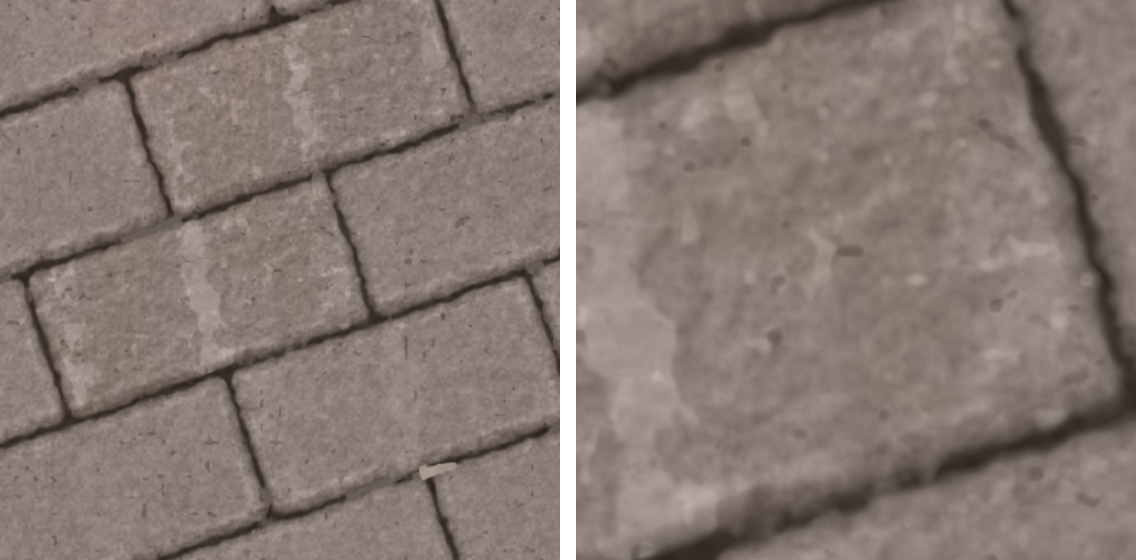
Left: the whole. Right: its middle third, enlarged.
Write a Shadertoy shader that draws this texture.

```glsl
float hash(vec2 p) {
    vec3 q = fract(p.xyx * vec3(0.1031, 0.103, 0.0973));
    q += dot(q, q.yzx + 33.33);
    return fract((q.x + q.y) * q.z);
}

float noise(vec2 p) {
    vec2 i = floor(p), f = fract(p);
    f = f * f * (3.0 - 2.0 * f);
    return mix(mix(hash(i), hash(i + vec2(1, 0)), f.x),
               mix(hash(i + vec2(0, 1)), hash(i + 1.0), f.x), f.y);
}

float fbm(vec2 p) {
    float sum = 0.0, amp = 0.533;
    for (int i = 0; i < 4; i++) {
        sum += amp * noise(p);
        p = mat2(1.6, 1.2, -1.2, 1.6) * p + 17.3;
        amp *= 0.5;
    }
    return sum;
}

float roundBox(vec2 p, vec2 halfSize, float radius) {
    vec2 q = abs(p) - halfSize + radius;
    return length(max(q, 0.0)) + min(max(q.x, q.y), 0.0) - radius;
}

// Pale deposit running across a brick around the given position
float streak(vec2 local, float center, float width, float ragged) {
    float offset = local.x - center - 0.05 * (local.y - 0.5) - 0.12 * (ragged - 0.5);
    return smoothstep(width, width * 0.5, abs(offset));
}

void mainImage(out vec4 fragColor, in vec2 fragCoord) {
    vec2 uv = fragCoord / iResolution.xy;
    const vec2 brickSize = vec2(0.573, 0.281);
    const vec3 jointDark = vec3(0.205, 0.165, 0.145);
    const vec3 paleDeposit = vec3(0.645, 0.595, 0.57);

    // Tilted running bond with ragged edges
    float c = cos(0.325), s = sin(0.325);
    vec2 p = vec2(c * uv.x + s * uv.y, c * uv.y - s * uv.x);
    p += 0.010 * (vec2(fbm(uv * 15.0), fbm(uv * 15.0 + 40.0)) - 0.5);
    p += 0.006 * (vec2(noise(uv * 70.0), noise(uv * 70.0 + 9.0)) - 0.5);
    float row = floor((p.y - 0.19) / brickSize.y);
    float shift = 0.2 + 0.5 * brickSize.x * mod(row, 2.0);
    vec2 grid = (p - vec2(shift, 0.19)) / brickSize;
    vec2 id = floor(grid), local = fract(grid);
    float edge = roundBox((local - 0.5) * brickSize, brickSize * 0.5 - 0.004, 0.02);

    // Noise layers and the weathered diagonal of bricks
    float blotch = fbm(uv * 9.0 + id * 5.0);
    float ragged = fbm(uv * 24.0 + 3.0);
    float grain = fbm(uv * 70.0);
    float relief = fbm(uv * 48.0 + 11.0) - fbm(uv * 48.0 + vec2(11.2, 10.75));
    float wear = id.x == 0.0 ? exp(-0.7 * pow(row - 0.3, 2.0)) : 0.12;
    float rim = smoothstep(0.055, 0.01, -edge);

    // Stone body, rougher where weathered and near the rim
    vec3 color = vec3(0.548, 0.498, 0.480);
    color += 0.015 * (hash(id + 21.0) - 0.5);
    color += 0.04 * (blotch - 0.5) + 0.09 * (grain - 0.5);
    color += 0.055 * (noise(uv * 170.0) - 0.5);
    color += relief * (0.07 + 0.12 * max(wear, rim));
    color = mix(color, color * vec3(0.96, 0.935, 0.90),
                wear * smoothstep(0.3, 0.6, blotch));
    color += vec3(0.035, 0.022, 0.012) * smoothstep(0.45, 0.0, length(uv - vec2(0.22, 1.0)));

    // Deposits across the middle and along the ends
    float deposit = streak(local, 0.51, 0.05, ragged);
    deposit = max(deposit, streak(local, 0.085, 0.05, ragged));
    deposit = max(deposit, 0.6 * streak(local, 0.94, 0.06, ragged));
    deposit *= min(1.0, 1.3 * wear) * smoothstep(0.36, 0.50, fbm(uv * 30.0 + 60.0));
    color = mix(color, paleDeposit + 0.12 * (grain - 0.5) + 0.1 * relief, 0.85 * deposit);

    // Pits and pale flecks
    float spots = noise(uv * 62.0 + 80.0) * 0.7 + noise(uv * 120.0) * 0.3;
    color -= 0.10 * smoothstep(0.77, 0.90, spots);
    float flecks = noise(uv * 50.0 + 31.0) * 0.7 + noise(uv * 110.0 + 5.0) * 0.3;
    color += 0.07 * smoothstep(0.72, 0.88, flecks) * (0.35 + wear);

    // Worn lower bevel under a broken light rim, and soft shoulders
    float bottom = local.y * brickSize.y + 0.014 * (ragged - 0.5);
    color -= 0.065 * smoothstep(0.030, 0.021, bottom) * smoothstep(0.25, 0.5, blotch + 0.1);
    color += 0.05 * smoothstep(0.009, 0.0, abs(bottom - 0.034)) * smoothstep(0.35, 0.6, ragged);
    color += 0.035 * smoothstep(0.009, 0.0, abs(edge + 0.020)) * smoothstep(0.4, 0.6, grain);
    color -= 0.035 * smoothstep(0.018, 0.009, -edge + 0.008 * (ragged - 0.5));
    color *= mix(0.80, 1.0, smoothstep(0.0, 0.011, -edge));

    // Dark joints of uneven width, partly filled with grit
    float fill = smoothstep(0.58, 0.70, fbm(uv * 19.0 + 90.0));
    vec3 joint = jointDark + 0.12 * (grain - 0.4);
    joint = mix(joint, vec3(0.46, 0.41, 0.385), 0.8 * fill);
    float uneven = 0.007 * (fbm(uv * 32.0 + 70.0) - 0.5);
    color = mix(color, joint, smoothstep(-0.0055, 0.0035, edge + uneven));

    // Loose stone chip lodged in a joint
    vec2 chip = uv - vec2(0.781, 0.161);
    chip = vec2(c * chip.x + s * chip.y, c * chip.y - s * chip.x);
    chip += 0.010 * (vec2(ragged, grain) - 0.5);
    chip.y += 0.12 * chip.x;
    float chipEdge = roundBox(chip, vec2(0.034, 0.009 - 0.08 * chip.x), 0.004);
    color = mix(color, vec3(0.64, 0.585, 0.54) + 0.1 * (grain - 0.5),
                smoothstep(0.003, -0.003, chipEdge));

    fragColor = vec4(clamp(color, 0.0, 1.0), 1.0);
}
```
